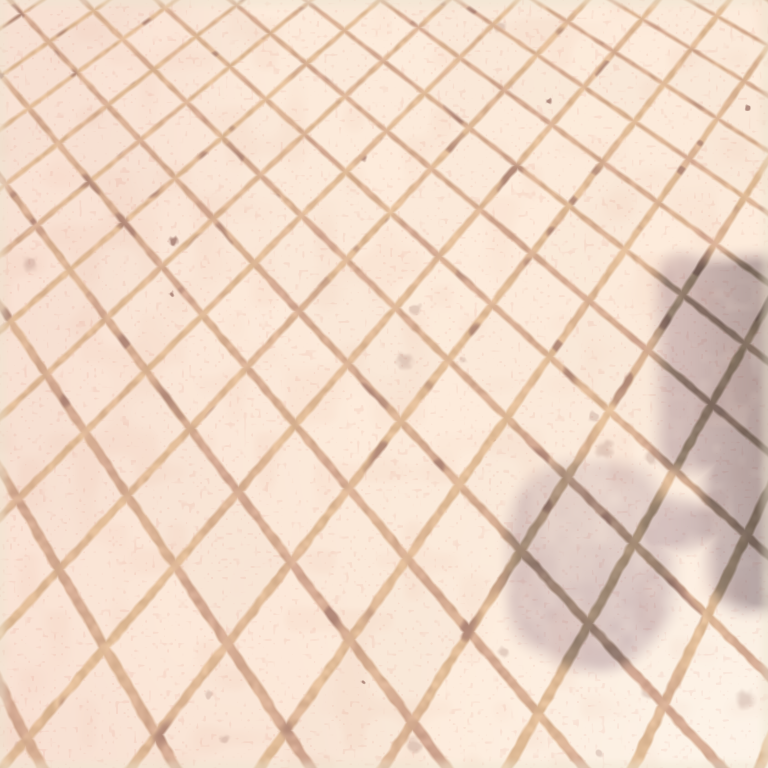
Give the GLSL for this texture, as a WebGL 1 fragment shader.

```glsl
precision highp float;
uniform vec2 u_resolution;

const vec3 TILE_WARM = vec3(0.985, 0.915, 0.852);
const vec3 TILE_PINK = vec3(0.972, 0.880, 0.825);
const vec3 TILE_SUNLIT = vec3(0.990, 0.950, 0.905);
const vec3 GROUT_TAN = vec3(0.875, 0.725, 0.575);
const vec3 GROUT_ROSE = vec3(0.810, 0.635, 0.550);
const vec3 STAIN = vec3(0.600, 0.430, 0.390);
const vec3 SHADE_TINT = vec3(0.845, 0.810, 0.850);
const vec3 FADED_EDGE = vec3(0.930, 0.900, 0.820);

float hash(vec2 p) {
  vec3 q = fract(p.xyx * vec3(0.1031, 0.1030, 0.0973));
  q += dot(q, q.yzx + 33.33);
  return fract((q.x + q.y) * q.z);
}

float noise(vec2 p) {
  vec2 i = floor(p), f = fract(p);
  f = f * f * (3.0 - 2.0 * f);
  float low = mix(hash(i), hash(i + vec2(1, 0)), f.x);
  float high = mix(hash(i + vec2(0, 1)), hash(i + vec2(1, 1)), f.x);
  return mix(low, high, f.y);
}

float cross2(vec2 a, vec2 b) { return a.x * b.y - a.y * b.x; }

// Perspective floor: xy = tile coordinates, zw = their change per canvas unit
vec4 floorCoords(vec2 p) {
  const vec2 tilt = vec2(0.054, -0.0555);
  vec2 across = vec2(0.1036, 0.1211) - tilt.x * p;
  vec2 down = vec2(0.0557, -0.1163) - tilt.y * p;
  vec2 offset = p - vec2(0.4557, 0.1667);
  float area = cross2(across, down);
  vec2 tile = vec2(cross2(offset, down), cross2(across, offset)) / area;
  float depth = 1.0 + dot(tilt, tile);
  vec2 rate = depth * vec2(length(down), length(across)) / abs(area);
  tile.y += 0.055 * max(tile.y, 0.0);
  return vec4(tile, rate);
}

float roundedBox(vec2 p, vec2 center, vec2 halfSize, float radius) {
  vec2 q = abs(p - center) - halfSize + radius;
  return length(max(q, 0.0)) + min(max(q.x, q.y), 0.0) - radius;
}

// Soft shadows: x = coverage, y = extra depth
vec2 castShadow(vec2 p) {
  vec2 w = p + 0.016 * (vec2(noise(p * 14.0), noise(p * 14.0 + 40.0)) - 0.5);
  float oval = roundedBox(w, vec2(0.768, 0.265), vec2(0.116, 0.142), 0.105);
  float upper = roundedBox(w, vec2(0.965, 0.525), vec2(0.118, 0.145), 0.05);
  float lower = roundedBox(w, vec2(1.0, 0.34), vec2(0.085, 0.135), 0.06);
  float bridge = roundedBox(w, vec2(0.9, 0.315), vec2(0.07, 0.034), 0.03);
  float right = min(upper, min(lower, bridge));
  float ovalShade = 1.0 - smoothstep(-0.020, 0.014, oval);
  ovalShade *= 0.87 - 0.35 * exp(-120.0 * dot(p - vec2(0.77, 0.34), p - vec2(0.77, 0.34)));
  float rightShade = 1.0 - smoothstep(-0.022, 0.014, right);
  return vec2(max(ovalShade, rightShade), rightShade * smoothstep(0.86, 1.0, p.x));
}

// One irregular speck in some of the cells
float specks(vec2 p, float cells, float chance, float radius) {
  vec2 id = floor(p * cells);
  vec2 center = 0.3 + 0.4 * vec2(hash(id + 7.0), hash(id + 19.0));
  float size = radius * (0.5 + hash(id + 31.0));
  float d = length(fract(p * cells) - center) + 0.10 * (noise(p * cells * 9.0) - 0.5);
  return step(hash(id), chance) * (1.0 - smoothstep(size * 0.4, size * 1.4, d));
}

vec3 tileColor(vec2 p, vec2 id) {
  vec3 color = mix(TILE_PINK, TILE_WARM, smoothstep(0.0, 0.5, p.x + 0.25 * (noise(p * 5.0) - 0.5)));
  color = mix(color, TILE_SUNLIT, smoothstep(0.45, 1.0, p.x) * smoothstep(0.6, 0.0, p.y));
  return color + 0.014 * (hash(id) - 0.5);
}

void main() {
  vec2 p = gl_FragCoord.xy / u_resolution;
  float pixel = 1.0 / min(u_resolution.x, u_resolution.y);
  vec4 ground = floorCoords(p);
  vec2 tile = ground.xy;

  // Tiles with blotches and fine grain
  vec3 color = tileColor(p, floor(tile));
  color -= vec3(0.008, 0.022, 0.025) * smoothstep(0.5, 0.9, noise(p * 26.0));
  color -= vec3(0.015, 0.050, 0.050) * smoothstep(0.72, 0.98, noise(p * 210.0));
  color = mix(color, STAIN, 0.25 * specks(p, 16.0, 0.06, 0.12));
  color = mix(color, STAIN, 0.75 * specks(p + 0.37, 28.0, 0.018, 0.11));

  // Grout in two directions, uneven in width and color
  vec2 lineDistance = abs(fract(tile + 0.5) - 0.5);
  vec2 soft = ground.zw * max(0.0024, pixel);
  float halfWidth = 0.048 + 0.018 * (noise(p * 90.0) - 0.5);
  vec2 grout = 1.0 - smoothstep(halfWidth - soft, halfWidth + soft, lineDistance);
  float groutMask = max(grout.x, grout.y);
  float rosiness = 0.6 * grout.x * (1.0 - 0.5 * grout.y) + 0.8 * (noise(tile * 2.3 + 50.0) - 0.4);
  vec3 groutColor = mix(GROUT_TAN, GROUT_ROSE, clamp(rosiness, 0.0, 1.0));
  groutColor += 0.09 * (noise(p * 120.0) - 0.5);
  groutColor = mix(groutColor, STAIN, 0.7 * smoothstep(0.80, 0.95, noise(tile * 3.1 + 90.0)));
  color = mix(color, groutColor, groutMask * 0.92);

  // Shadows darken the grout more than the tiles
  vec2 shadow = castShadow(p);
  float mottling = 0.85 + 0.3 * noise(p * 60.0);
  vec3 tint = SHADE_TINT * (1.0 - 0.14 * shadow.y);
  tint *= mix(vec3(1.0), vec3(0.76, 0.82, 0.83), groutMask);
  color *= mix(vec3(1.0), tint, clamp(shadow.x * mottling, 0.0, 1.0));

  // Faded border
  vec2 inset = min(p, 1.0 - p);
  float border = 1.0 - smoothstep(0.0, 0.016, min(inset.x, inset.y));
  color = mix(color, FADED_EDGE, 0.45 * border);
  gl_FragColor = vec4(clamp(color, 0.0, 1.0), 1.0);
}
```
